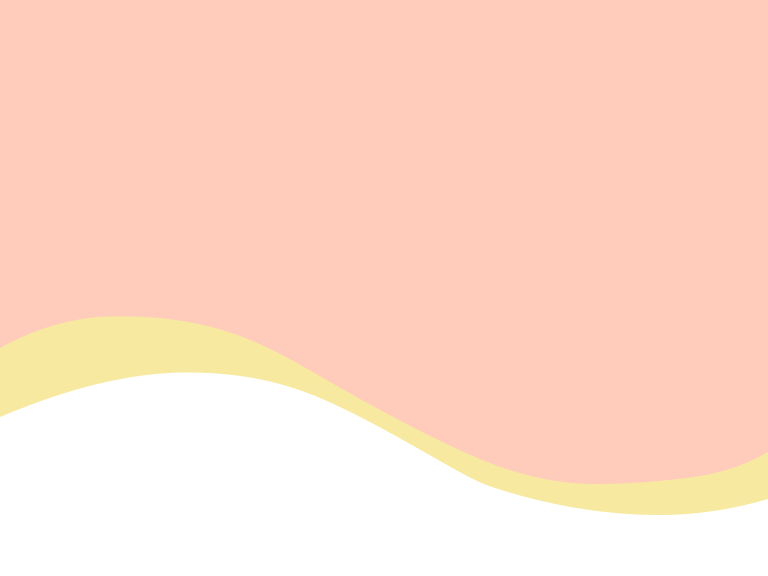
This background is drawn by a WebGL 2 fragment shader. Its source:

```glsl
#version 300 es
precision highp float;
// Two layered waves, cream and white, along the foot of a flat peach backdrop.
// Each crest is a piecewise cubic Hermite curve through a few knots, in canvas
// units from 0 to 1, and is smoothed by its distance to the curve.

#define PEACH vec3(1.0, 0.800, 0.733)
#define CREAM vec3(0.969, 0.914, 0.627)
#define WHITE vec3(1.0)
#define KNOTS 8
#define EDGE_SOFTNESS 1.0

uniform vec2 u_resolution;
out vec4 fragColor;

// Knots hold position, height and slope.
const vec3 CREAM_CREST[KNOTS] = vec3[KNOTS](
    vec3(0.0, 0.3958, 0.73), vec3(0.1432, 0.4505, 0.03),
    vec3(0.3125, 0.4167, -0.49), vec3(0.4688, 0.3073, -0.733),
    vec3(0.625, 0.2031, -0.56), vec3(0.7747, 0.1597, 0.0),
    vec3(0.8984, 0.171, 0.173), vec3(1.0, 0.2153, 0.773));

const vec3 WHITE_CREST[KNOTS] = vec3[KNOTS](
    vec3(0.0, 0.276, 0.56), vec3(0.1198, 0.331, 0.336),
    vec3(0.2435, 0.3533, 0.0), vec3(0.4167, 0.309, -0.573),
    vec3(0.5729, 0.1997, -0.76), vec3(0.6445, 0.1528, -0.43),
    vec3(0.8594, 0.1059, 0.0), vec3(1.0, 0.1337, 0.387));

// Cubic between two knots, matching height and slope at both ends.
float hermite(vec3 a, vec3 b, float x) {
    float span = b.x - a.x;
    float t = (x - a.x) / span;
    float s = 1.0 - t;
    return s * s * ((1.0 + 2.0 * t) * a.y + t * span * a.z)
         + t * t * ((1.0 + 2.0 * s) * b.y - s * span * b.z);
}

// Height and slope blend of the crest at x.
float crestHeight(vec3 knots[KNOTS], float x) {
    float height = knots[0].y;
    for (int i = 0; i < KNOTS - 1; i++) {
        if (x >= knots[i].x) height = hermite(knots[i], knots[i + 1], x);
    }
    return height;
}

// Coverage below a crest, smoothed over about one pixel.
float fillBelow(float height, float y) {
    float depth = height - y;
    float pixel = length(vec2(dFdx(depth), dFdy(depth))) * EDGE_SOFTNESS;
    return clamp(depth / pixel + 0.5, 0.0, 1.0);
}

void main() {
    vec2 uv = gl_FragCoord.xy / u_resolution;

    // Layers from back to front.
    vec3 color = PEACH;
    color = mix(color, CREAM, fillBelow(crestHeight(CREAM_CREST, uv.x), uv.y));
    color = mix(color, WHITE, fillBelow(crestHeight(WHITE_CREST, uv.x), uv.y));

    fragColor = vec4(color, 1.0);
}
```
